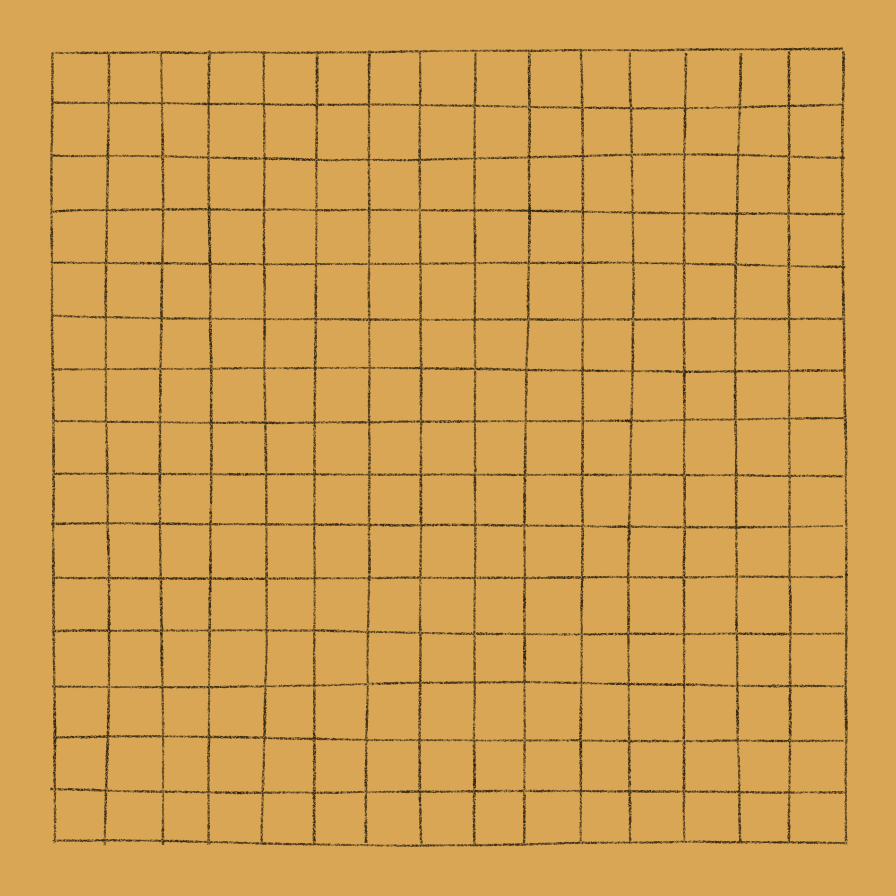
A Shadertoy shader for this pattern:

```glsl
// A hand-ruled grid of 15 by 15 cells in dark grainy pencil on plain ochre paper.
// Each line drifts by smooth noise, presses unevenly and is broken up by fine grain.
// A blank margin surrounds the grid, so the canvas tiles without a seam.

const vec3 PAPER = vec3(0.852, 0.652, 0.332);
const vec3 INK = vec3(0.17, 0.125, 0.05);
const float CELLS = 15.0;          // cells across and down
const float MARGIN = 0.0595;       // blank border, in canvas units
const float HALF_WIDTH = 0.00122;  // half the stroke width
const float OFFSET = 0.004;        // spread of line placement
const float DRIFT = 0.0072;        // slow bend along a line
const float TREMOR = 0.0008;       // small shake along a line
const float OVERSHOOT = 0.0035;    // longest run past the border
const float ROUGHNESS = 0.0011;    // ragged stroke edge
const float GRAIN = 1000.0;        // grain cells per canvas
const int SAMPLES = 4;             // antialiasing samples per axis

float hash(vec2 p) {
    vec3 q = fract(p.xyx * vec3(0.1031, 0.1030, 0.0973));
    q += dot(q, q.yzx + 33.33);
    return fract((q.x + q.y) * q.z);
}

// Smooth noise along one line
float lineNoise(float t, float id) {
    float k = floor(t), f = fract(t);
    f = f * f * (3.0 - 2.0 * f);
    return mix(hash(vec2(k, id)), hash(vec2(k + 1.0, id)), f);
}

// Smooth noise that wraps after one canvas
float grainNoise(vec2 uv) {
    vec2 p = uv * GRAIN;
    vec2 k = mod(floor(p), GRAIN), f = fract(p);
    vec2 n = mod(k + 1.0, GRAIN);
    f = f * f * (3.0 - 2.0 * f);
    return mix(mix(hash(k), hash(vec2(n.x, k.y)), f.x),
               mix(hash(vec2(k.x, n.y)), hash(n), f.x), f.y);
}

// Coverage of the nearest line; p.x runs across the lines, p.y along them
float strokes(vec2 p, float seed, float weight, float grain, float blur) {
    float pitch = (1.0 - 2.0 * MARGIN) / CELLS;
    float i = clamp(round((p.x - MARGIN) / pitch), 0.0, CELLS);
    float id = i * 7.0 + seed;

    // Wandering centre line
    float centre = MARGIN + i * pitch
        + OFFSET * (hash(vec2(id, 91.0)) - 0.5)
        + DRIFT * (lineNoise(p.y * 3.0 + hash(vec2(id, 57.0)), id) - 0.5)
        + TREMOR * (lineNoise(p.y * 22.0, id + 2.0) - 0.5);

    // Uneven pressure and ragged edge
    float pressure = lineNoise(p.y * 30.0, id + 4.0);
    float width = HALF_WIDTH * weight * mix(0.82, 1.18, pressure);
    float side = abs(p.x - centre) + ROUGHNESS * (grain - 0.5) - width;

    // Each end overshoots the border by its own amount
    float end = hash(vec2(id, p.y < 0.5 ? 13.0 : 29.0)) * OVERSHOOT;
    float d = max(side, abs(p.y - 0.5) - (0.5 - MARGIN + end));
    float tone = mix(0.72, 0.98, pressure);
    return tone * (1.0 - smoothstep(-blur, blur, d));
}

float pencil(vec2 uv, float blur) {
    float grain = grainNoise(uv);
    float down = strokes(uv, 3.0, 1.08, grain, blur);
    float across = strokes(uv.yx, 305.0, 0.95, grain, blur);
    float tooth = 1.0 - 0.7 * smoothstep(0.45, 0.75, grainNoise(uv.yx + 0.37));
    return max(down, across) * tooth;
}

void mainImage(out vec4 fragColor, in vec2 fragCoord) {
    // Average samples so fine grain stays smooth at any size
    float blur = max(0.5 / (float(SAMPLES) * min(iResolution.x, iResolution.y)), 0.0002);
    float ink = 0.0;
    for (int y = 0; y < SAMPLES; y++) {
        for (int x = 0; x < SAMPLES; x++) {
            vec2 shift = (vec2(x, y) + 0.5) / float(SAMPLES) - 0.5;
            ink += pencil(fract((fragCoord + shift) / iResolution.xy), blur);
        }
    }
    ink /= float(SAMPLES * SAMPLES);
    fragColor = vec4(mix(PAPER, INK, ink), 1.0);
}
```
